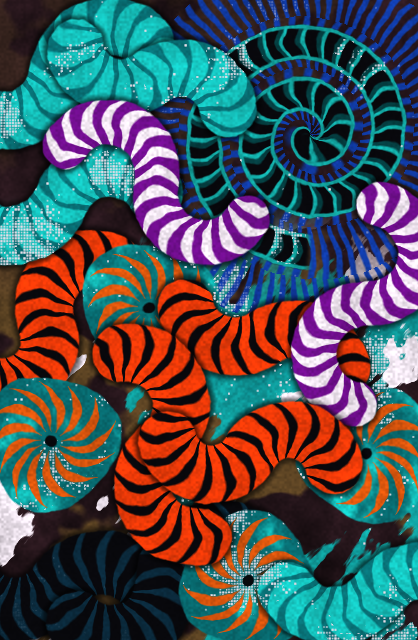
Write a Shadertoy shader that draws this pattern.

```glsl
// Tangle of painted striped tubes, swirling rosettes and a ribbed spiral on a dark ground
#define TUBE_RADIUS 0.045
#define STRIPE_PITCH 0.031
#define STRIPE_BEND 0.55
#define ROSETTE_RADIUS 0.105
#define ROSETTE_ARMS 13.0
#define SPIRAL_PITCH 0.082
#define SPIRAL_TURNS 1.75
#define WOBBLE 0.007
#define GLITTER_CELL 0.0045
#define GRID vec2(4.0, 5.0)

const float PI = 3.14159, TAU = 6.28318;
const vec3 GROUND = vec3(0.14, 0.08, 0.10), INK = vec3(0.03, 0.03, 0.045);
const vec3 TEAL = vec3(0.03, 0.42, 0.44), CYAN = vec3(0.08, 0.73, 0.71);
const vec3 ORANGE = vec3(0.90, 0.22, 0.03), AMBER = vec3(0.84, 0.33, 0.05);
const vec3 PURPLE = vec3(0.42, 0.05, 0.53), BLUE = vec3(0.06, 0.22, 0.62);
const vec3 NAVY = vec3(0.04, 0.16, 0.23), OLIVE = vec3(0.38, 0.28, 0.14);
const vec3 CHALK = vec3(0.91, 0.87, 0.91);

float hash(vec2 p) { return fract(sin(dot(p, vec2(127.1, 311.7))) * 43758.5453); }

float noise(vec2 p) {
    vec2 i = floor(p), f = fract(p);
    f = f * f * (3.0 - 2.0 * f);
    return mix(mix(hash(i), hash(i + vec2(1, 0)), f.x),
               mix(hash(i + vec2(0, 1)), hash(i + vec2(1, 1)), f.x), f.y);
}

float fbm(vec2 p) {
    float sum = 0.0, amp = 0.5;
    for (int i = 0; i < 4; i++) { sum += amp * noise(p); p = p * 2.1 + 7.3; amp *= 0.5; }
    return sum;
}

float fill(float d) {
    float aa = 1.2 / iResolution.y;
    return 1.0 - smoothstep(-aa, aa, d);
}

mat2 rotate(float a) { return mat2(cos(a), sin(a), -sin(a), cos(a)); }

// Crescent stripes: signed distance from position along and across a tube
float stripe(float along, float side, float pitch, float thickness) {
    float u = along / pitch + STRIPE_BEND * side * side;
    u += 0.25 * (noise(vec2(along * 25.0, side * 2.0)) - 0.5);
    float taper = 1.0 - 0.6 * side * side;
    return (abs(fract(u) - 0.5) - 0.5 * thickness * taper) * pitch;
}

// S-shaped tube of two arcs: distance, length along, position across
vec3 tube(vec2 p, float bendRadius, float span, float radius) {
    vec3 hit = vec3(1e3, 0, 0);
    float lead = PI - 0.5 * span;
    for (float s = -1.0; s < 2.0; s += 2.0) {
        vec2 q = s * p - vec2(bendRadius, 0);
        float a = mod(atan(q.y, -q.x) + lead, TAU) - lead;
        float t = clamp(a, 0.0, span);
        float d = length(q - bendRadius * vec2(-cos(t), sin(t))) - radius;
        if (d < hit.x) hit = vec3(d, s * bendRadius * a, s * (length(q) - bendRadius) / radius);
    }
    return hit;
}

// Teal disc with curved orange arms
void paintRosette(inout vec3 col, vec2 p, float brush) {
    float angle = atan(p.y, p.x);
    float r = length(p) / (ROSETTE_RADIUS * (1.0 + 0.07 * sin(3.0 * angle)));
    float u = angle * ROSETTE_ARMS / TAU + 1.7 * r * r;
    float width = 0.27 * smoothstep(0.12, 0.4, r) * (1.0 - smoothstep(0.6, 0.98, r));
    float arm = (abs(fract(u) - 0.5) - width) * TAU * length(p) / ROSETTE_ARMS;
    vec3 body = mix(TEAL, CYAN, smoothstep(0.45, 0.75, brush));
    body = mix(body, AMBER, fill(arm) * step(0.01, width));
    body = mix(body, INK, fill(length(p) - 0.009));
    col = mix(col, body, fill((r - 1.0) * ROSETTE_RADIUS));
}

// Dark coiled tube with bright rims and ribs, blue ribs in the gaps
void paintSpiral(inout vec3 col, vec2 p) {
    float theta = atan(p.y, p.x) / TAU;
    float n = length(p) / SPIRAL_PITCH - theta;
    float turn = floor(n) + theta, side = 2.0 * fract(n) - 1.0;
    float along = TAU * SPIRAL_PITCH * 0.5 * turn * (turn + 1.0);
    float inTube = fill((turn - SPIRAL_TURNS) * 0.3);
    float d = (abs(side) - 0.68) * 0.5 * SPIRAL_PITCH;
    float reach = fill((turn - SPIRAL_TURNS - 1.1) * 0.3);
    col = mix(col, BLUE, reach * fill(stripe(along, side * 0.6, 0.019, 0.5)));
    vec3 body = mix(INK, TEAL * 0.55, fill(stripe(along - 0.004, side, 0.03, 0.45)));
    body = mix(body, CYAN * 0.9, fill(stripe(along, side, 0.03, 0.2)));
    body = mix(body, CYAN * 0.85, fill(abs(d + 0.003) - 0.0032));
    col = mix(col, body, inTube * fill(d));
}

void mainImage(out vec4 fragColor, in vec2 fragCoord) {
    vec2 uv = fragCoord / iResolution.y;
    vec2 canvas = vec2(iResolution.x / iResolution.y, 1.0);
    float brush = fbm(uv * vec2(26.0, 18.0));
    vec2 p = uv + WOBBLE * (vec2(fbm(uv * 38.0), fbm(uv * 38.0 + 31.0)) - 0.47);

    // Ground with loose patches of paint
    vec3 col = GROUND * (0.5 + brush);
    float patchy = fbm(p * 8.0 + 3.0), streak = fbm(rotate(0.7) * p * vec2(60.0, 12.0));
    float low = 1.0 - smoothstep(0.5, 0.7, p.y);
    col = mix(col, OLIVE, smoothstep(0.47, 0.52, fbm(p * 7.0 + 19.0)) * (0.25 + 0.65 * low));
    col = mix(col, mix(TEAL, CYAN, streak), low * smoothstep(0.50, 0.54, patchy + 0.3 * (streak - 0.5)));
    col = mix(col, CHALK, low * smoothstep(0.60, 0.62, fbm(p * 9.0 + 47.0) + 0.2 * (streak - 0.5)));

    vec2 coil = vec2(0.74, 0.79) * canvas;
    paintSpiral(col, p - coil);

    // Tubes and rosettes on a jittered grid, stacked in shuffled order
    for (float i = 0.0; i < GRID.x * GRID.y; i++) {
        float id = mod(i * 7.0, GRID.x * GRID.y);
        vec2 cell = vec2(mod(id, GRID.x), floor(id / GRID.x));
        vec2 rnd = vec2(hash(cell + 1.7), hash(cell + 8.3));
        vec2 home = (cell + 0.5 + 0.3 * (rnd - 0.5)) / GRID * canvas;
        if (distance(home, coil) < 0.19) continue;
        vec2 q = rotate(TAU * hash(cell + 4.1)) * (p - home);
        if (rnd.y > 0.5) q.x = -q.x;

        // Colour family by region
        bool upper = cell.y > 2.5, edge = cell.x > 2.5;
        if (!upper && mod(cell.x + 2.0 * cell.y, 3.0) > 1.5) { paintRosette(col, q, brush); continue; }
        vec3 body = ORANGE, mark = INK;
        float radius = TUBE_RADIUS, thickness = 0.42;
        if (upper ? cell.x < 0.5 || cell.y > 3.5 : edge && cell.y < 0.5) {
            body = TEAL; mark = CYAN; thickness = 0.8;
        } else if (upper || edge) {
            body = PURPLE; mark = CHALK; radius *= 0.78; thickness = 0.55;
        } else if (cell.x + cell.y < 1.5) {
            body = INK; mark = NAVY; radius *= 1.1;
        }
        vec3 hit = tube(q, 0.068 + 0.02 * rnd.x, 1.9 + 1.2 * rnd.y, radius);
        col *= 1.0 - 0.6 * (1.0 - smoothstep(0.0, 0.012, hit.x));
        body = mix(body, mark, fill(stripe(hit.y, hit.z, STRIPE_PITCH, thickness)));
        col = mix(col, body, fill(hit.x));
    }

    // Brush marks, canvas grain and clustered glitter on the teal paint
    col *= 0.78 + 0.3 * brush + 0.22 * noise(uv * 260.0);
    vec2 g = uv / GLITTER_CELL;
    float cluster = smoothstep(0.50, 0.75, fbm(uv * 11.0 + 60.0));
    float dotSize = 0.2 + 0.3 * hash(floor(g) + 5.0);
    float glint = fill((length(fract(g) - 0.5) - dotSize) * GLITTER_CELL);
    glint *= step(hash(floor(g)), cluster) * smoothstep(0.1, 0.25, col.g - col.r);
    fragColor = vec4(mix(col, CHALK, glint), 1.0);
}
```
